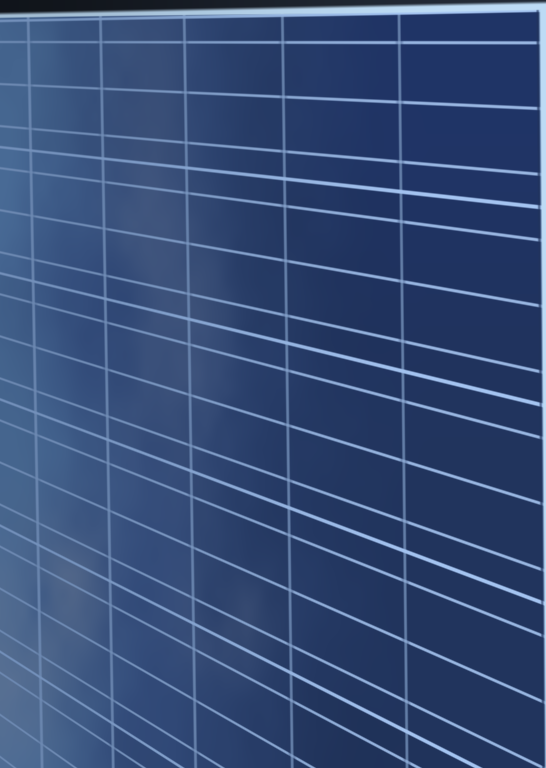
Write a WebGL 2 fragment shader that draws this texture.

```glsl
#version 300 es
precision highp float;
// A solar panel seen at an angle: blue cells, pale busbars and a bright frame.
uniform vec2 u_resolution;
out vec4 outColor;

// Lengths are fractions of the canvas height, with y running down.
const float ASPECT = 0.711;
const float RIGHT_EDGE = 0.703;
const float VANISH = 1.246;        // distance of the vanishing point left of the canvas
const float COLUMN_SCALE = 0.104;
const float ROW_SCALE = 0.1318;

const vec3 CELL_DARK = vec3(0.125, 0.198, 0.355);
const vec3 CELL_BLUE = vec3(0.190, 0.285, 0.465);
const vec3 CELL_PALE = vec3(0.275, 0.405, 0.570);
const vec3 HAZE = vec3(0.400, 0.450, 0.550);
const vec3 LINE_DIM = vec3(0.430, 0.540, 0.700);
const vec3 LINE_LIT = vec3(0.620, 0.740, 0.910);
const vec3 FRAME = vec3(0.740, 0.860, 0.960);
const vec3 BACKDROP = vec3(0.080, 0.100, 0.130);

float hash(vec2 p) {
  vec3 q = fract(vec3(p.xyx) * 0.1031);
  q += dot(q, q.yzx + 33.33);
  return fract((q.x + q.y) * q.z);
}

float noise(vec2 p) {
  vec2 i = floor(p), f = fract(p);
  f = f * f * (3.0 - 2.0 * f);
  vec2 e = vec2(0.0, 1.0);
  return mix(mix(hash(i), hash(i + e.yx), f.x),
             mix(hash(i + e.xy), hash(i + e.yy), f.x), f.y);
}

float fbm(vec2 p) {
  float sum = 0.0, gain = 0.5;
  for (int i = 0; i < 4; i++) {
    sum += gain * noise(p);
    p = p * 2.03 + 17.0;
    gain *= 0.5;
  }
  return sum;
}

// Coverage of a line from the distance to its centre.
float stroke(float dist, float halfWidth, float blur) {
  return 1.0 - smoothstep(halfWidth - blur, halfWidth + blur, dist);
}

// Distance to the nearest whole number.
float nearest(float t) {
  return abs(fract(t + 0.5) - 0.5);
}

// Soft elliptical spot.
float spot(vec2 p, vec2 centre, vec2 radius) {
  vec2 q = (p - centre) / radius;
  return exp(-dot(q, q));
}

// Cell colour: pale at the left, with cloudy reflections.
vec3 cellColor(vec2 p, vec2 cell) {
  float cloud = fbm(p * vec2(9.0, 5.0) + 3.0);
  float left = 1.0 - p.x / ASPECT + 0.25 * (cloud - 0.5);
  vec3 color = mix(CELL_DARK, CELL_BLUE, smoothstep(0.25, 0.8, left));
  color = mix(color, CELL_PALE, smoothstep(0.72, 1.05, left));
  float upperRight = smoothstep(0.3, 0.55, p.x) * (1.0 - smoothstep(0.1, 0.65, p.y));
  color += vec3(-0.005, 0.0, 0.035) * upperRight;
  float haze = 0.30 * spot(p, vec2(0.19, 0.30), vec2(0.06, 0.30))
             + 0.25 * spot(p, vec2(0.27, 0.50), vec2(0.05, 0.20))
             + 0.50 * spot(p, vec2(0.09, 0.76), vec2(0.05, 0.09))
             + 0.60 * spot(p, vec2(0.0, 0.86), vec2(0.08, 0.14))
             + 0.40 * spot(p, vec2(0.29, 0.81), vec2(0.06, 0.07));
  color = mix(color, HAZE, haze * smoothstep(0.2, 0.75, cloud));
  return color * (0.97 + 0.06 * hash(cell + 40.0));
}

void main() {
  vec2 uv = gl_FragCoord.xy / u_resolution;
  vec2 p = vec2(uv.x * ASPECT, 1.0 - uv.y);
  float blur = max(0.0014, 0.7 / u_resolution.y);

  // Panel coordinates: columns counted from the right, rows from the top.
  float x = p.x - (0.0195 - 0.0167 * p.x) * p.y;
  float depth = p.x + VANISH;
  float top = 0.0273 - 0.0204 * p.x;
  float rowHeight = ROW_SCALE * depth;
  float columnWidth = COLUMN_SCALE * pow(x + VANISH, 2.0) / (RIGHT_EDGE + VANISH);
  float column = (RIGHT_EDGE - x) / (COLUMN_SCALE * (x + VANISH));
  float row = (p.y - top) / rowHeight;

  vec3 color = cellColor(p, floor(vec2(column, row)));

  // Column gaps, three busbars per cell, and row gaps.
  float near = smoothstep(0.0, 0.6, p.x);
  float columnDist = nearest(column) * columnWidth;
  float busDist = nearest(row * 3.0 - 0.5) / 3.0 * rowHeight;
  float gapDist = nearest(row) * rowHeight;
  float busBreak = smoothstep(0.002, 0.007, columnDist);
  vec3 lineColor = mix(LINE_DIM, LINE_LIT, near);
  color = mix(color, LINE_DIM, 0.85 * stroke(columnDist, 0.0018, blur));
  color = mix(color, lineColor, (0.65 + 0.3 * busBreak) * stroke(busDist, mix(0.0014, 0.0020, near), blur));
  color = mix(color, lineColor * 1.04, stroke(gapDist, mix(0.0016, 0.0026, near), blur));

  // Frame along the top and right, with the dark backdrop above.
  float inset = min(RIGHT_EDGE - x, p.y - top + 0.004 * (1.0 - near));
  color = mix(color, CELL_DARK, 0.6 * stroke(abs(RIGHT_EDGE - 0.003 - x), 0.0015, blur));
  vec3 frameColor = FRAME * mix(0.86, 1.0, near);
  color = mix(color, frameColor, 1.0 - smoothstep(-blur, blur, inset));
  float above = top - 0.0095 - p.y;
  color = mix(color, BACKDROP * (0.8 + 0.8 * near), smoothstep(-0.003, 0.003, above));
  outColor = vec4(color, 1.0);
}
```
